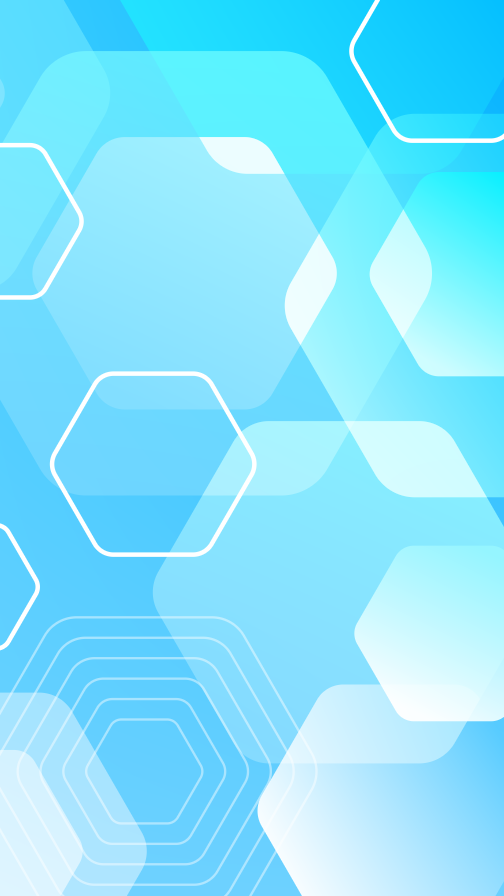
A Shadertoy shader for this background:

```glsl
// Translucent rounded hexagons, white outlines and nested rings on a blue gradient.
#define CORNER 0.24          // corner radius relative to the apothem
#define LINE_WIDTH 0.0050    // bold outlines, in canvas heights
#define RING_WIDTH 0.0026    // thin nested rings
#define RING_ALPHA 0.45
#define RING_COUNT 6
#define RING_START 0.058     // apothem of the innermost ring
#define RING_STEP 0.0228

const vec3 WHITE = vec3(1.0);

// Signed distance to a flat-topped hexagon with rounded corners
float hexDistance(vec2 p, float apothem) {
    const vec3 k = vec3(-0.866025, 0.5, 0.577350);
    float radius = CORNER * apothem;
    float inner = apothem - radius;
    p = abs(p);
    p -= 2.0 * min(dot(k.xy, p), 0.0) * k.xy;
    p -= vec2(clamp(p.x, -k.z * inner, k.z * inner), inner);
    return length(p) * sign(p.y) - radius;
}

// Antialiased coverage of a signed distance
float coverage(float d) {
    return clamp(0.5 - d * iResolution.y, 0.0, 1.0);
}

// Blends in a hexagon whose colour and alpha run along dir; returns its mask
float fillHex(inout vec3 col, vec2 p, vec2 center, float apothem,
              vec2 dir, vec4 start, vec4 end) {
    vec2 q = p - center;
    float t = clamp(0.5 + 0.5 * dot(q, normalize(dir)) / apothem, 0.0, 1.0);
    vec4 tint = mix(start, end, t);
    float mask = coverage(hexDistance(q, apothem));
    col = mix(col, tint.rgb, tint.a * mask);
    return mask;
}

void strokeHex(inout vec3 col, vec2 p, vec2 center, float apothem, float width, float alpha) {
    float d = abs(hexDistance(p - center, apothem)) - 0.5 * width;
    col = mix(col, WHITE, alpha * coverage(d));
}

void mainImage(out vec4 fragColor, in vec2 fragCoord) {
    vec2 uv = fragCoord / iResolution.xy;
    vec2 p = fragCoord / iResolution.y;

    // Background: blend of four corner colours
    vec3 low = mix(vec3(0.44, 0.82, 1.0), vec3(0.42, 0.82, 1.0), uv.x);
    vec3 high = mix(vec3(0.22, 0.80, 1.0), vec3(0.0, 0.70, 1.0), uv.x);
    vec3 col = mix(low, high, uv.y);

    // Upper hexagons
    vec2 rise = vec2(0.5, 1.0);
    vec4 haze = vec4(0.55, 0.97, 1.0, 0.4);
    fillHex(col, p, vec2(-0.124, 0.896), 0.221, rise, haze, haze);
    fillHex(col, p, vec2(-0.121, 0.896), 0.113, rise, vec4(WHITE, 0.2), vec4(WHITE, 0.2));
    float top = fillHex(col, p, vec2(0.373, 1.026), 0.220, vec2(1.0, 0.6),
                        vec4(0.1, 1.0, 1.0, 0.5), vec4(0.1, 1.0, 1.0, 0.1));
    float large = fillHex(col, p, vec2(0.205, 0.695), 0.248, rise,
                          vec4(0.7, 0.92, 1.0, 0.3), vec4(0.45, 1.0, 1.0, 0.7));
    float nested = fillHex(col, p, vec2(0.206, 0.695), 0.152, vec2(0.7, 1.0),
                           vec4(WHITE, 0.15), vec4(WHITE, 0.42));
    float right = fillHex(col, p, vec2(0.557, 0.659), 0.214, vec2(1.0, 0.6),
                          vec4(0.75, 1.0, 1.0, 0.75), vec4(0.0, 0.95, 1.0, 0.3));
    float side = fillHex(col, p, vec2(0.540, 0.694), 0.114, vec2(0.6, 1.0),
                         vec4(0.85, 1.0, 1.0, 0.9), vec4(0.0, 0.95, 1.0, 0.9));

    // Lower hexagons
    float middle = fillHex(col, p, vec2(0.384, 0.339), 0.191, rise,
                           vec4(0.85, 0.97, 1.0, 0.3), vec4(0.62, 1.0, 1.0, 0.75));
    float bottom = fillHex(col, p, vec2(0.445, 0.095), 0.141, vec2(1.0, 0.55),
                           vec4(WHITE, 0.95), vec4(WHITE, 0.0));
    fillHex(col, p, vec2(0.505, 0.293), 0.098, rise,
            vec4(WHITE, 0.95), vec4(0.6, 0.97, 1.0, 0.8));
    vec2 cornerHex = vec2(-0.034, 0.050);
    fillHex(col, p, cornerHex, 0.177, rise, vec4(WHITE, 0.48), vec4(WHITE, 0.42));
    fillHex(col, p, cornerHex, 0.113, rise, vec4(WHITE, 0.65), vec4(WHITE, 0.5));

    // Bright overlaps
    col = mix(col, WHITE, 0.80 * nested * max(top, right));
    col = mix(col, WHITE, 0.60 * large * side);
    col = mix(col, WHITE, 0.55 * right * middle);
    col = mix(col, WHITE, 0.20 * middle * max(large, bottom));

    // Nested thin rings
    for (int i = 0; i < RING_COUNT; i++) {
        float apothem = RING_START + RING_STEP * float(i);
        strokeHex(col, p, vec2(0.161, 0.139), apothem, RING_WIDTH, RING_ALPHA);
    }

    // Bold outlines
    strokeHex(col, p, vec2(0.504, 0.943), 0.100, LINE_WIDTH, 1.0);
    strokeHex(col, p, vec2(-0.004, 0.753), 0.085, LINE_WIDTH, 1.0);
    strokeHex(col, p, vec2(0.171, 0.482), 0.101, LINE_WIDTH, 1.0);
    strokeHex(col, p, vec2(-0.035, 0.345), 0.069, LINE_WIDTH, 1.0);

    fragColor = vec4(col, 1.0);
}
```
